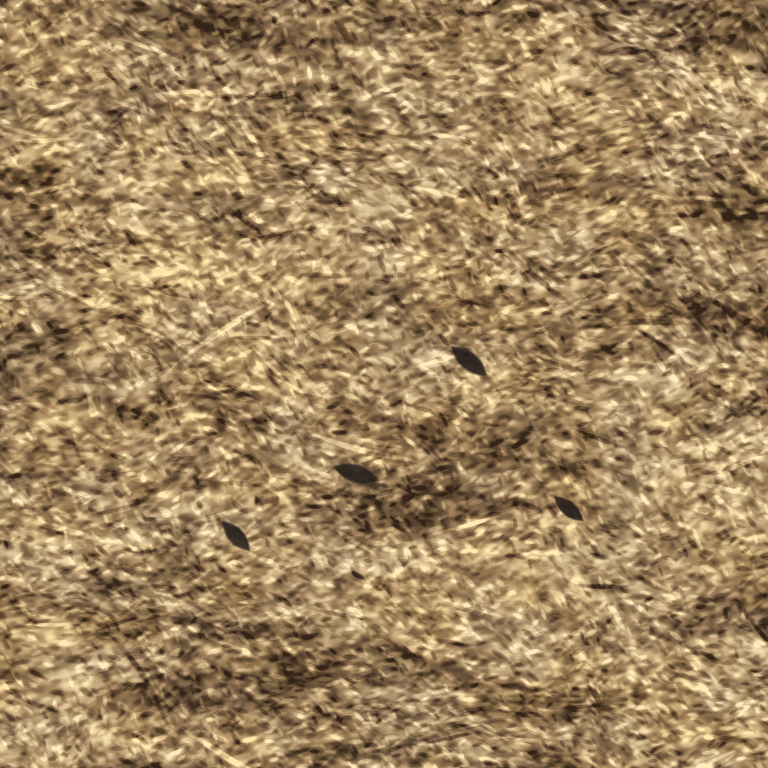
Reproduce this texture procedurally as a Shadertoy shader.

```glsl
// Pressed straw and chaff: flecked golden fibres, dark drifts and a few seed husks.

const vec3 SHADE = vec3(0.41, 0.32, 0.22);
const vec3 STRAW = vec3(0.62, 0.50, 0.35);
const vec3 GLINT = vec3(0.94, 0.84, 0.64);
const vec3 HUSK = vec3(0.17, 0.14, 0.12);
const float LEAN = -0.28; // common fibre direction, radians
const int SEEDS = 4;

float hash(vec2 p) {
    vec3 q = fract(p.xyx * 0.1031);
    q += dot(q, q.yzx + 33.33);
    return fract((q.x + q.y) * q.z);
}

vec2 rotate(vec2 p, float angle) {
    float c = cos(angle), s = sin(angle);
    return vec2(c * p.x + s * p.y, c * p.y - s * p.x);
}

// Smooth value noise in -1..1
float noise(vec2 p) {
    vec2 i = floor(p), f = fract(p);
    f = f * f * f * (f * (f * 6.0 - 15.0) + 10.0);
    float low = mix(hash(i), hash(i + vec2(1, 0)), f.x);
    float high = mix(hash(i + vec2(0, 1)), hash(i + vec2(1, 1)), f.x);
    return 2.0 * mix(low, high, f.y) - 1.0;
}

float fbm(vec2 p) {
    float sum = 0.0, amp = 0.6;
    for (int i = 0; i < 3; i++) {
        sum += amp * noise(p);
        p = rotate(p, 0.15) * 2.1 + 17.3;
        amp *= 0.55;
    }
    return sum;
}

// Scattered slivers, light or dark; size is half length and half width in cells
float slivers(vec2 p, vec2 size, float spread, float density, float seed) {
    vec2 cell = floor(p);
    float sum = 0.0;
    for (int y = -1; y <= 1; y++)
    for (int x = -1; x <= 1; x++) {
        vec2 id = cell + vec2(x, y) + seed;
        vec2 centre = vec2(hash(id + 11.0), hash(id + 37.0)) + id - seed;
        float angle = LEAN + spread * (hash(id + 59.0) - 0.5);
        vec2 q = rotate(p - centre, angle);
        q.y += 0.12 * (hash(id + 71.0) - 0.5) * q.x * q.x;
        float body = 1.0 - smoothstep(0.5, 1.05, length(q / size));
        float tone = 2.0 * hash(id + 83.0) - 1.0;
        sum += body * tone * step(hash(id + 97.0), density);
    }
    return sum;
}

// Pointed husk coverage, about 1 inside
float husk(vec2 p, vec2 size, float angle) {
    vec2 q = rotate(p, angle) / size;
    float edge = abs(q.y) - (1.0 - q.x * q.x);
    return 1.0 - smoothstep(-0.2, 0.25, edge);
}

vec3 strawColor(float tone) {
    vec3 dark = mix(SHADE, STRAW, (tone - SHADE.r) / (STRAW.r - SHADE.r));
    vec3 light = mix(STRAW, GLINT, (tone - STRAW.r) / (GLINT.r - STRAW.r));
    return tone < STRAW.r ? dark : light;
}

void mainImage(out vec4 fragColor, in vec2 fragCoord) {
    vec2 uv = fragCoord / iResolution.y;
    vec2 warp = vec2(noise(uv * 7.0), noise(uv * 7.0 + 40.0));
    vec2 p = uv + 0.012 * warp;
    vec2 along = rotate(p, LEAN);

    // Broad drifts and streaky shadows
    float drift = fbm(p * vec2(3.0, 8.0) + 5.0);
    float streak = fbm(p * vec2(4.0, 22.0) + 63.0);
    float tone = 0.665 + 0.11 * drift + 0.05 * fbm(p * vec2(14.0, 24.0) + 91.0);
    tone -= 0.17 * smoothstep(0.12, 0.6, streak - 0.35 * drift);

    // Fine chaff grain
    tone += 0.17 * noise(along * vec2(55.0, 95.0) + 7.0);
    tone += 0.17 * noise(rotate(along, 0.5) * vec2(105.0, 165.0) + 29.0);
    tone += 0.22 * slivers(p * 58.0, vec2(0.75, 0.24), 1.5, 1.0, 100.0);
    tone += 0.20 * slivers(p * 88.0, vec2(0.70, 0.28), 2.2, 1.0, 300.0);

    // Longer loose fibres
    tone += 0.22 * slivers(p * 22.0, vec2(0.85, 0.08), 1.2, 0.5, 500.0);
    tone += 0.26 * slivers(p * 9.0, vec2(0.80, 0.045), 1.8, 0.35, 700.0);

    vec3 color = strawColor(clamp(tone, 0.2, 1.02));
    float tint = noise(uv * vec2(16.0, 22.0) + 120.0);
    color *= 1.0 + tint * vec3(0.005, -0.012, -0.06);

    // Dark seed husks
    for (int i = 0; i < SEEDS; i++) {
        vec2 id = vec2(i, 13);
        vec2 spot = vec2(0.3 + 0.14 * float(i) + 0.06 * hash(id), mix(0.24, 0.58, hash(id + 21.0)));
        float angle = -0.5 + 0.7 * (hash(id + 45.0) - 0.5);
        float size = mix(0.024, 0.033, hash(id + 66.0));
        float cover = husk(uv + 0.15 * (p - uv) - spot, size * vec2(1.0, 0.38), angle);
        vec3 skin = HUSK * (1.0 + 0.25 * noise(along * vec2(40.0, 150.0)));
        color = mix(color, skin, 0.93 * cover);
    }

    fragColor = vec4(clamp(color, 0.0, 1.0), 1.0);
}
```
